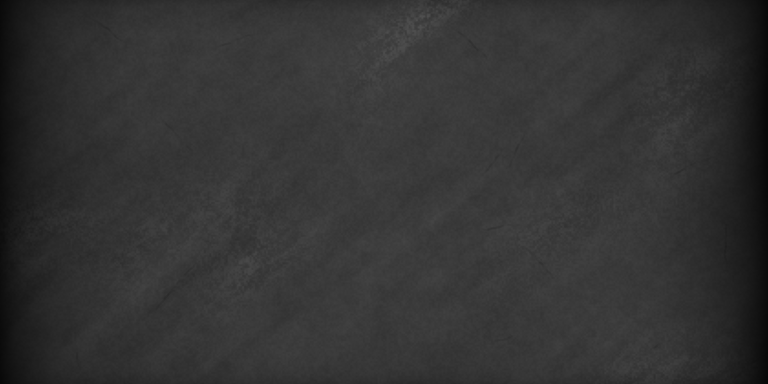
Give the GLSL for this texture, as a WebGL 1 fragment shader.

```glsl
precision highp float;
uniform vec2 u_resolution;

#define BOARD_TONE 0.226
#define CLOUD_CONTRAST 0.055
#define STREAK_CONTRAST 0.040
#define CHALK_STRENGTH 0.060
#define GRAIN_CONTRAST 0.034
#define SCRATCH_DEPTH 0.032
#define STROKE_ANGLE 0.68
#define EDGE_FALLOFF 0.135
#define EDGE_FLOOR 0.13
#define PATCHES 9
#define SCRATCHES 18

float hash(vec2 p) {
  vec3 q = fract(vec3(p.xyx) * 0.1031);
  q += dot(q, q.yzx + 33.33);
  return fract((q.x + q.y) * q.z);
}

float noise(vec2 p) {
  vec2 cell = floor(p);
  vec2 f = fract(p);
  f = f * f * (3.0 - 2.0 * f);
  float low = mix(hash(cell), hash(cell + vec2(1.0, 0.0)), f.x);
  float high = mix(hash(cell + vec2(0.0, 1.0)), hash(cell + vec2(1.0, 1.0)), f.x);
  return mix(low, high, f.y);
}

float fbm(vec2 p) {
  float sum = 0.0;
  float amplitude = 0.5;
  for (int i = 0; i < 5; i++) {
    sum += amplitude * noise(p);
    p = mat2(1.6, 1.2, -1.2, 1.6) * p + 17.3;
    amplitude *= 0.5;
  }
  return sum / 0.97;
}

// Coordinates along and across a direction
vec2 turn(vec2 p, float angle) {
  float c = cos(angle);
  float s = sin(angle);
  return vec2(c * p.x + s * p.y, c * p.y - s * p.x);
}

// Soft rubbed-in chalk, scattered over the board
float chalkPatches(vec2 p, float aspect) {
  float sum = 0.0;
  for (int i = 0; i < PATCHES; i++) {
    float id = float(i);
    vec2 center = vec2((id + hash(vec2(id, 3.1))) / float(PATCHES) * aspect,
                       hash(vec2(id, 8.7)));
    vec2 q = turn(p - center, STROKE_ANGLE + hash(vec2(id, 5.3)) - 0.5);
    q.y += 1.2 * q.x * q.x;
    q /= vec2(0.10 + 0.13 * hash(vec2(id, 1.9)), 0.05 + 0.05 * hash(vec2(id, 6.4)));
    sum += exp(-dot(q, q)) * (0.4 + 0.6 * hash(vec2(id, 9.2)));
  }
  return min(sum, 1.2);
}

// Short, thin, slightly bent dark marks
float scratches(vec2 p, float aspect) {
  float sum = 0.0;
  for (int i = 0; i < SCRATCHES; i++) {
    float id = float(i) + 40.0;
    vec2 center = vec2(hash(vec2(id, 2.3)) * aspect, hash(vec2(id, 7.9)));
    float angle = mix(-0.9, 1.7, hash(vec2(id, 4.6)));
    vec2 q = turn(p - center, angle);
    float reach = 0.03 + 0.07 * hash(vec2(id, 1.2));
    q.y += 0.8 * q.x * q.x + 0.006 * (noise(q.xx * 40.0 + id) - 0.5);
    float line = 1.0 - smoothstep(0.0008, 0.0045, abs(q.y));
    float ends = 1.0 - smoothstep(0.5 * reach, reach, abs(q.x));
    sum += line * ends * noise(vec2(q.x * 70.0, id));
  }
  return min(sum, 1.0);
}

void main() {
  float aspect = u_resolution.x / u_resolution.y;
  vec2 p = gl_FragCoord.xy / u_resolution.y;

  // Cloudy wipe marks, bent a little by slow noise
  vec2 bend = vec2(noise(p * 2.5), noise(p * 2.5 + 31.0)) - 0.5;
  vec2 stroke = turn(p + 0.10 * bend, STROKE_ANGLE);
  float clouds = fbm(stroke * vec2(2.2, 4.5) + 5.0) - 0.5;
  float streaks = fbm(stroke * vec2(4.0, 26.0) + 60.0) - 0.5;
  float streakMask = smoothstep(0.35, 0.7, fbm(p * 2.6 + 11.0));

  // Fine surface grain
  float grain = 0.6 * noise(p * 210.0) + 0.4 * noise(p * 95.0 + 7.0) - 0.5;
  float mottle = fbm(p * 22.0 + 90.0) - 0.5;

  // Chalk broken up by strokes and grain
  float chalk = chalkPatches(p + 0.12 * bend, aspect);
  float texture = fbm(stroke * vec2(12.0, 34.0) + 20.0);
  chalk *= smoothstep(0.25, 0.85, texture + 0.5 * grain);

  float tone = BOARD_TONE + CLOUD_CONTRAST * clouds;
  tone += STREAK_CONTRAST * streaks * (0.3 + streakMask);
  tone += GRAIN_CONTRAST * grain + 0.03 * mottle;
  tone += CHALK_STRENGTH * chalk;
  tone -= SCRATCH_DEPTH * scratches(p, aspect);

  // Dark sides, with a faint shade along top and bottom
  float side = min(p.x, aspect - p.x) + 0.05 * (noise(p * 3.0 + 50.0) - 0.5);
  float shade = 1.0 - (1.0 - EDGE_FLOOR) * exp(-max(side, 0.0) / EDGE_FALLOFF);
  shade *= 1.0 - 0.20 * exp(-min(p.y, 1.0 - p.y) / 0.03);

  gl_FragColor = vec4(vec3(tone * shade), 1.0);
}
```
